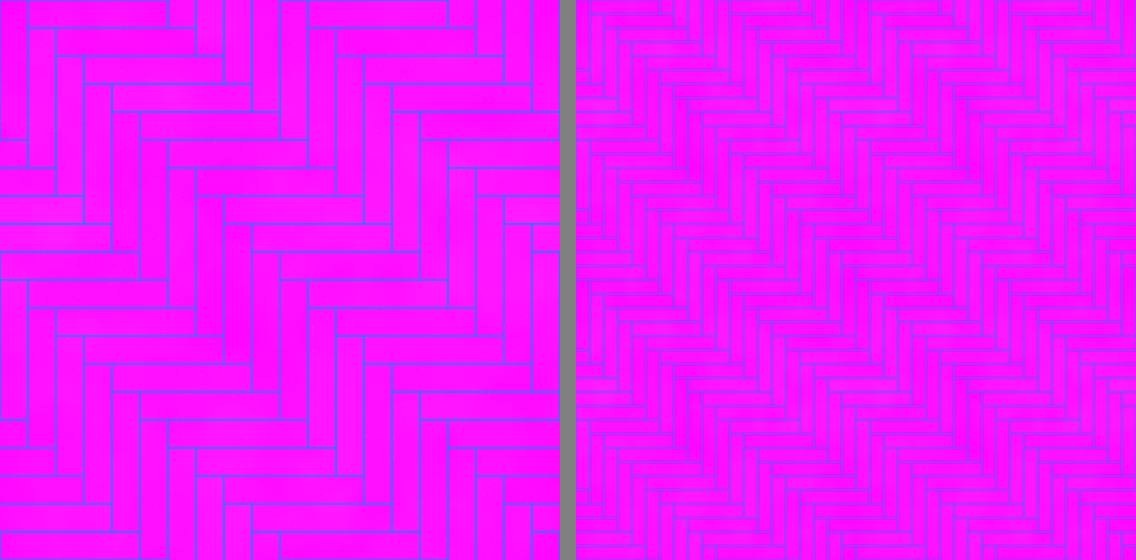
Left: one tile. Right: repeated 2 by 2.
This pattern is drawn by a three.js fragment shader. Its source:

```glsl
// Herringbone of long magenta planks with thin blue joints, faint clouding and specks.
varying vec2 vUv;

const float CELLS = 20.0;         // plank widths across the canvas
const float PLANK_LENGTH = 5.0;   // in plank widths; CELLS is a multiple of twice this
const float JOINT_HALF = 0.031;   // half joint width, in plank widths
const float JOINT_SOFT = 0.024;   // edge softness, in plank widths
const float JOINT_JITTER = 0.18;  // relative change of joint width per plank
const float CLOUD_AMOUNT = 0.10;
const float TONE_AMOUNT = 0.03;   // lightness change per plank
const float SPECK_GRID = 160.0;
const float SPECK_CHANCE = 0.04;
const float SPECK_AMOUNT = 0.10;
const vec3 PLANK_COLOR = vec3(1.0, 0.07, 1.0);
const vec3 JOINT_COLOR = vec3(0.21, 0.44, 1.0);

float hash(vec2 p) {
  return fract(sin(dot(p, vec2(127.1, 311.7))) * 43758.5453);
}

// Value noise that wraps after a whole number of cells.
float wrapNoise(vec2 uv, float period) {
  vec2 p = uv * period;
  vec2 i = floor(p);
  vec2 f = p - i;
  f = f * f * (3.0 - 2.0 * f);
  vec2 a = mod(i, period);
  vec2 b = mod(i + 1.0, period);
  return mix(mix(hash(a), hash(vec2(b.x, a.y)), f.x),
             mix(hash(vec2(a.x, b.y)), hash(b), f.x), f.y);
}

float clouds(vec2 uv) {
  float sum = 0.0;
  float weight = 0.5;
  float period = 10.0;
  for (int i = 0; i < 4; i++) {
    sum += weight * wrapNoise(uv, period);
    weight *= 0.5;
    period *= 2.0;
  }
  return sum / 0.9375;
}

// Returns the distance to the plank edge in x and a random value per plank in y.
vec2 herringbone(vec2 uv) {
  vec2 p = vec2(uv.x, 1.0 - uv.y) * CELLS;
  vec2 cell = floor(p);
  vec2 f = p - cell;
  float period = 2.0 * PLANK_LENGTH;
  float diagonal = floor(mod(cell.x - cell.y + 0.5, period));
  bool horizontal = diagonal > 0.5 && diagonal < PLANK_LENGTH + 0.5;
  float index = horizontal ? diagonal - 1.0
                           : floor(mod(cell.y - cell.x + 0.5, period));
  vec2 axis = horizontal ? vec2(1.0, 0.0) : vec2(0.0, 1.0);
  float along = index + dot(f, axis);
  float across = dot(f, axis.yx);
  float edge = min(min(along, PLANK_LENGTH - along), min(across, 1.0 - across));
  vec2 id = floor(mod(cell - index * axis + 0.5, CELLS));
  return vec2(edge, hash(id + axis * 37.0));
}

// Scattered small soft dots.
float specks(vec2 uv) {
  vec2 p = uv * SPECK_GRID;
  vec2 id = mod(floor(p), SPECK_GRID);
  vec2 center = 0.35 + 0.3 * vec2(hash(id + 11.3), hash(id + 47.9));
  float dot01 = 1.0 - smoothstep(0.08, 0.32, length(fract(p) - center));
  return dot01 * step(1.0 - SPECK_CHANCE, hash(id + 5.7)) * hash(id + 23.1);
}

void main() {
  vec2 plank = herringbone(vUv);

  // Plank surface: only the green channel drifts, so the hue stays magenta.
  float lift = CLOUD_AMOUNT * (clouds(vUv) - 0.5)
             + TONE_AMOUNT * (plank.y - 0.5)
             + SPECK_AMOUNT * specks(vUv);
  vec3 color = PLANK_COLOR + vec3(0.0, max(lift, -PLANK_COLOR.g), 0.0);

  // Joints
  float halfWidth = JOINT_HALF * (1.0 + JOINT_JITTER * (2.0 * plank.y - 1.0));
  float joint = 1.0 - smoothstep(halfWidth - JOINT_SOFT, halfWidth + JOINT_SOFT, plank.x);
  gl_FragColor = vec4(mix(color, JOINT_COLOR, joint), 1.0);
}
```
